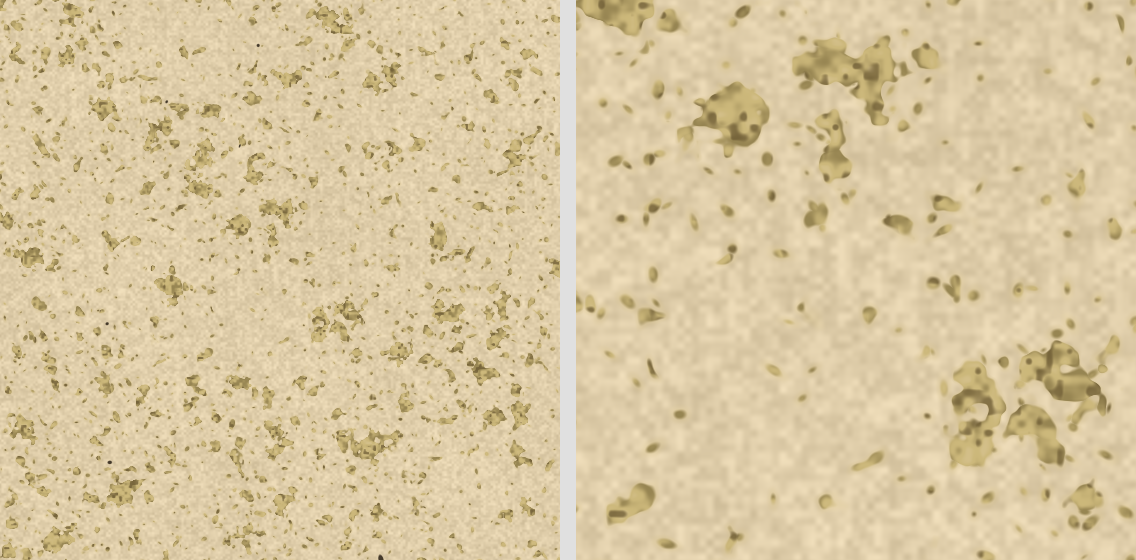
Left: the whole. Right: its middle third, enlarged.
A Shadertoy shader for this texture:

```glsl
// Cream speckled paper with ragged olive-gold flakes, fine specks and a few dark dots.

const vec3 CREAM      = vec3(0.935, 0.865, 0.725);
const vec3 SHADE      = vec3(0.815, 0.745, 0.605);
const vec3 PALE_GOLD  = vec3(0.84, 0.76, 0.56);
const vec3 GOLD       = vec3(0.80, 0.72, 0.48);
const vec3 OLIVE      = vec3(0.59, 0.52, 0.32);
const vec3 UMBER      = vec3(0.42, 0.35, 0.20);
const vec3 INK        = vec3(0.20, 0.16, 0.11);

const float GRAIN_SCALE    = 230.0;
const float GRAIN_CONTRAST = 1.25;
const float MOTTLE_SCALE   = 7.0;
const float CLUSTER_SCALE  = 9.0;
const float RAGGEDNESS     = 2.2;
const float EDGE_SOFTNESS  = 0.0014;
const float RIM_WIDTH      = 0.006;
const float HALO_WIDTH     = 0.005;

float hash(vec2 p) {
    return fract(sin(dot(p, vec2(127.1, 311.7))) * 43758.5453);
}

float noise(vec2 p) {
    vec2 i = floor(p), f = fract(p);
    f = f * f * (3.0 - 2.0 * f);
    return mix(mix(hash(i), hash(i + vec2(1.0, 0.0)), f.x),
               mix(hash(i + vec2(0.0, 1.0)), hash(i + vec2(1.0, 1.0)), f.x), f.y);
}

// Depth inside the nearest scattered flake: positive inside, negative outside.
float flakeDepth(vec2 uv, float cells, vec2 radii, float density, float ragged, float seed) {
    vec2 home = floor(uv * cells);
    float depth = -1.0;
    for (int y = -1; y <= 1; y++) {
        for (int x = -1; x <= 1; x++) {
            vec2 cell = home + vec2(x, y);
            vec2 key = cell + seed;
            vec2 center = (cell + vec2(hash(key), hash(key + 17.3))) / cells;
            float cluster = 0.35 + 1.3 * noise(center * CLUSTER_SCALE + 4.7);
            if (hash(key + 31.9) > density * cluster) continue;

            float size = hash(key + 47.1);
            float radius = mix(radii.x, radii.y, size * size);
            float angle = 6.2832 * hash(key + 59.7);
            float stretch = mix(1.0, 1.5, hash(key + 73.3));
            vec2 d = uv - center;
            d = vec2(cos(angle) * d.x + sin(angle) * d.y,
                     cos(angle) * d.y - sin(angle) * d.x);
            d *= vec2(1.0 / stretch, stretch);
            depth = max(depth, radius * (1.0 + ragged) - length(d));
        }
    }
    return depth;
}

// Paper ground: fine grain over faint broad mottling.
vec3 paper(vec2 uv) {
    float grain = 0.6 * noise(uv * GRAIN_SCALE) + 0.4 * noise(uv * GRAIN_SCALE * 0.53 + 8.1);
    float mottle = noise(uv * MOTTLE_SCALE) + 0.5 * noise(uv * MOTTLE_SCALE * 3.1) - 0.75;
    float tone = 0.53 + GRAIN_CONTRAST * (grain - 0.5) + 0.16 * mottle;
    return mix(SHADE, CREAM, clamp(tone, 0.0, 1.1));
}

// Flake body: crumbly gold and olive, darker at the rim, with umber pits.
vec3 flakeColor(vec2 uv, float depth) {
    float crumb = 0.6 * noise(uv * 190.0 + 3.3) + 0.4 * noise(uv * 95.0 + 12.4);
    float core = smoothstep(0.0, RIM_WIDTH, depth);
    vec3 color = mix(OLIVE, GOLD, smoothstep(0.22, 0.72, crumb + 0.14 * core - 0.03));
    color = mix(color, PALE_GOLD, 0.7 * core * smoothstep(0.62, 0.85, crumb));
    float pits = smoothstep(0.66, 0.92, noise(uv * 165.0 + 27.5));
    return mix(color, UMBER, 0.75 * pits);
}

void mainImage(out vec4 fragColor, in vec2 fragCoord) {
    vec2 uv = fragCoord / iResolution.y;

    // Broken outlines
    vec2 warp = vec2(noise(uv * 60.0), noise(uv * 60.0 + 41.0)) - 0.5;
    vec2 bent = uv + 0.012 * warp;
    float ragged = RAGGEDNESS * (0.6 * noise(uv * 80.0 + 5.2) + 0.4 * noise(uv * 170.0) - 0.5);

    // Large flakes, crumbs and specks
    float depth = flakeDepth(bent, 14.0, vec2(0.006, 0.023), 0.58, ragged, 3.0);
    depth = max(depth, flakeDepth(bent, 30.0, vec2(0.0035, 0.010), 0.42, ragged, 111.0));
    depth = max(depth, flakeDepth(uv, 58.0, vec2(0.0014, 0.0042), 0.36, 0.5 * ragged, 223.0));

    // Sparse dark dots
    float dotDepth = flakeDepth(uv, 5.0, vec2(0.002, 0.007), 0.22, 0.2 * ragged, 337.0);

    vec3 color = paper(uv);
    color = mix(color, PALE_GOLD, 0.4 * smoothstep(-HALO_WIDTH, 0.0, depth));
    color = mix(color, flakeColor(uv, depth), smoothstep(-EDGE_SOFTNESS, EDGE_SOFTNESS, depth));
    color = mix(color, INK, 0.9 * smoothstep(-EDGE_SOFTNESS, EDGE_SOFTNESS, dotDepth));

    fragColor = vec4(color, 1.0);
}
```
